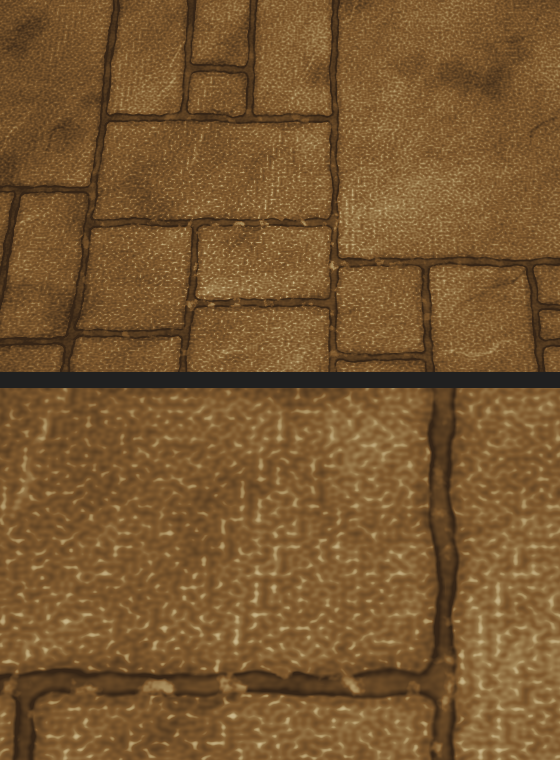
Top: the whole. Bottom: its middle third, enlarged.
Reproduce this texture procedurally as a WebGL 1 fragment shader.

```glsl
precision highp float;
// Stamped stone paving: irregular brown slabs with dark joints and a wet, grainy sheen.

uniform vec2 u_resolution;

// Colours, from joint shadow to wet highlight
const vec3 SHADOW = vec3(0.21, 0.145, 0.085);
const vec3 EARTH = vec3(0.50, 0.35, 0.18);
const vec3 SAND = vec3(0.65, 0.54, 0.35);
const vec3 GLINT = vec3(0.86, 0.80, 0.64);

// Layout, in units of the canvas height
const vec2 FIELD_LOW = vec2(-0.15, -0.10);
const vec2 FIELD_HIGH = vec2(1.75, 1.05);
const vec2 CUT_RANGE = vec2(0.28, 0.72);
const float CUT_STEP = 0.618034;
const float STOP_STEP = 0.4265;
const float MAX_AREA = 0.70;
const float WIDTH_BIAS = 1.2;
const float CORNER = 0.022;
const float JOINT = 0.0105;
const float FAN = 0.20;
const vec2 VIEW_CENTRE = vec2(0.92, 0.45);

// Surface
const float BASE_TONE = 0.75;
const float PATCHES = 0.22;
const float STAINS = 0.20;
const float RELIEF = 0.60;
const float GRAIN = 0.36;
const float SPARKLE = 0.75;
const float VIGNETTE = 0.25;
const vec2 GRAIN_SCALE = vec2(125.0, 165.0);
const vec2 LIGHT_STEP = vec2(-0.0014, 0.0026);

vec2 gradientAt(vec2 cell) {
  float turn = fract(sin(dot(cell, vec2(127.1, 311.7))) * 43758.5);
  return vec2(cos(6.28319 * turn), sin(6.28319 * turn));
}

float gradientNoise(vec2 p) {
  vec2 i = floor(p), f = fract(p);
  vec2 u = f * f * f * (f * (f * 6.0 - 15.0) + 10.0);
  vec2 r = vec2(1.0, 0.0);
  float low = mix(dot(gradientAt(i), f), dot(gradientAt(i + r), f - r), u.x);
  float high = mix(dot(gradientAt(i + r.yx), f - r.yx), dot(gradientAt(i + 1.0), f - 1.0), u.x);
  return mix(low, high, u.y);
}

float fbm(vec2 p) {
  float sum = 0.0, amplitude = 1.0;
  for (int i = 0; i < 4; i++) {
    sum += amplitude * gradientNoise(p);
    p = mat2(1.6, 1.2, -1.2, 1.6) * p + 3.7;
    amplitude *= 0.5;
  }
  return sum;
}

// Cuts the field into slabs; returns the depth inside the slab and its id
vec2 slab(vec2 p) {
  vec2 low = FIELD_LOW, high = FIELD_HIGH;
  float id = 1.0;
  for (int i = 0; i < 6; i++) {
    vec2 size = high - low;
    if (size.x * size.y < MAX_AREA * pow(fract(id * STOP_STEP), 3.0)) break;
    float ratio = mix(CUT_RANGE.x, CUT_RANGE.y, fract(id * CUT_STEP));
    vec2 cut = low + size * vec2(ratio, 1.0 - ratio);
    bool across = size.x * WIDTH_BIAS > size.y;
    bool upper = across ? p.x > cut.x : p.y > cut.y;
    vec2 axis = across ? vec2(1.0, 0.0) : vec2(0.0, 1.0);
    if (upper) low = mix(low, cut, axis);
    else high = mix(high, cut, axis);
    id = 2.0 * id + (upper ? 1.0 : 0.0);
  }
  vec2 q = abs(p - 0.5 * (low + high)) - 0.5 * (high - low) + CORNER;
  float outside = length(max(q, 0.0)) + min(max(q.x, q.y), 0.0) - CORNER;
  return vec2(-outside, id);
}

// Rough height with broken ledges
float relief(vec2 p) {
  vec2 w = p + 0.06 * vec2(fbm(p * 4.0), fbm(p * 4.0 + 9.0));
  float ledge = smoothstep(-0.025, 0.025, gradientNoise(w * vec2(5.5, 4.5)));
  float broken = smoothstep(0.0, 0.3, gradientNoise(p * 4.0 + 5.3));
  return 0.5 * ledge * broken + 0.5 * fbm(w * 14.0);
}

vec3 toneColour(float tone) {
  vec3 colour = mix(SHADOW, EARTH, clamp(tone / 0.667, 0.0, 1.0));
  colour = mix(colour, SAND, clamp((tone - 0.667) / 0.333, 0.0, 1.0));
  return mix(colour, GLINT, clamp((tone - 1.0) / 0.6, 0.0, 1.0));
}

void main() {
  vec2 view = gl_FragCoord.xy / u_resolution.y;
  vec2 p = view;
  p.x = VIEW_CENTRE.x + (p.x - VIEW_CENTRE.x) * (1.0 + FAN * (p.y - 0.5));

  // Wavering joints and chipped slab edges
  vec2 wander = vec2(gradientNoise(p * 7.0), gradientNoise(p * 7.0 + 31.0));
  vec2 cell = slab(p + 0.009 * wander);
  vec2 local = p + 2.3 * cell.y;
  float depth = cell.x + 0.006 * gradientNoise(local * 17.0) + 0.004 * gradientNoise(local * 48.0);
  float soft = max(0.0022, 0.7 / u_resolution.y);
  float onSlab = smoothstep(JOINT - soft, JOINT + soft, depth);

  // Slab tone: patches, stains, relief and shoulders
  float tone = BASE_TONE + PATCHES * fbm(local * 3.0);
  tone -= STAINS * smoothstep(0.15, 0.6, fbm(local * 5.0 + 17.0));
  tone += RELIEF * (relief(local - LIGHT_STEP) - relief(local + LIGHT_STEP));
  tone -= 0.20 * (1.0 - smoothstep(JOINT, JOINT + 0.018, depth));

  // Wet grain, brightest below the centre
  float grain = gradientNoise(p * GRAIN_SCALE);
  vec2 fromSheen = (view - vec2(0.68, 0.32)) / vec2(0.50, 0.36);
  float sheen = exp(-dot(fromSheen, fromSheen));
  float sparkle = smoothstep(0.2, 0.6, grain) * (0.25 + sheen);
  tone += GRAIN * grain + SPARKLE * 0.5 * sparkle;

  // Joint: brown bed, dark sides, a few wet glints
  float bed = 0.34 + 0.25 * gradientNoise(p * 24.0) + 0.15 * grain;
  bed -= 0.36 * smoothstep(0.25, 0.95, depth / JOINT);
  bed += SPARKLE * sheen * smoothstep(0.1, 0.5, fbm(p * 30.0 + 4.0));
  tone = mix(bed, tone, onSlab);

  vec2 fromCentre = view - VIEW_CENTRE;
  tone -= VIGNETTE * dot(fromCentre, fromCentre);
  gl_FragColor = vec4(toneColour(tone), 1.0);
}
```
